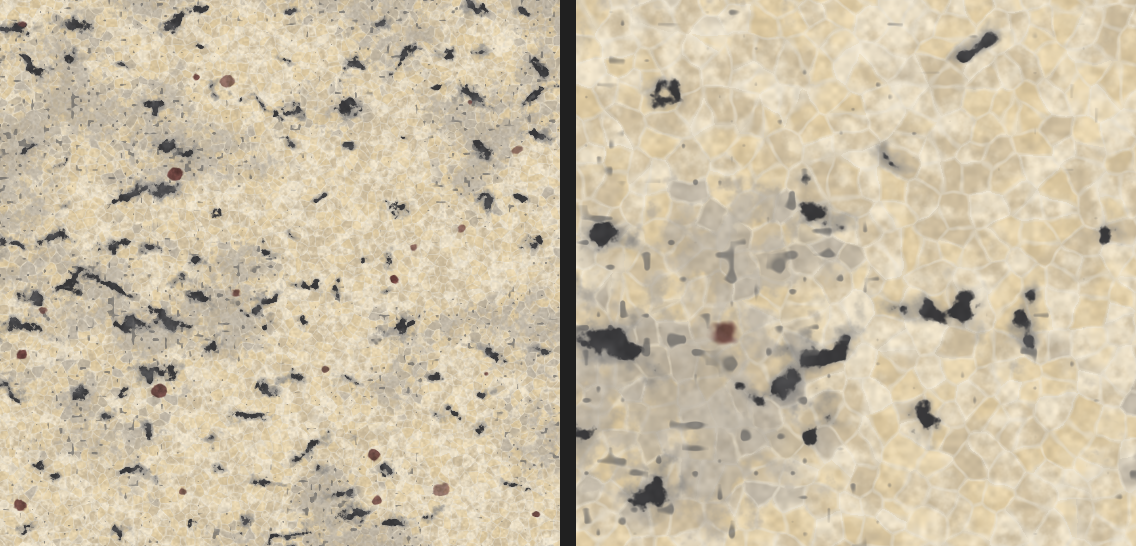
Left, the full canvas; right, a detail of the centre.
This texture is drawn by a Shadertoy shader. Its source:

```glsl
// Polished cream granite with grey quartz, ragged black mica flakes and small garnets.
#define GRAIN_FREQ 62.0
#define FLAKE_CELL 0.085
#define FLAKE_CHANCE 0.74
#define GARNET_CELL 0.13
#define GARNET_CHANCE 0.42
#define CREAM vec3(0.925, 0.880, 0.785)
#define TAN vec3(0.800, 0.735, 0.615)
#define HONEY vec3(0.885, 0.795, 0.610)
#define QUARTZ vec3(0.665, 0.635, 0.590)
#define SMOKE vec3(0.510, 0.505, 0.500)
#define MICA vec3(0.190, 0.190, 0.200)
#define GARNET vec3(0.390, 0.235, 0.220)

vec2 hash2(vec2 p) {
    vec3 q = fract(p.xyx * vec3(0.1031, 0.1030, 0.0973));
    q += dot(q, q.yzx + 33.33);
    return fract((q.xx + q.yz) * q.zy);
}

float noise(vec2 p) {
    vec2 i = floor(p), f = fract(p);
    f = f * f * (3.0 - 2.0 * f);
    float low = mix(hash2(i).x, hash2(i + vec2(1, 0)).x, f.x);
    float high = mix(hash2(i + vec2(0, 1)).x, hash2(i + vec2(1, 1)).x, f.x);
    return mix(low, high, f.y);
}

float fbm(vec2 p) {
    float sum = 0.0, amp = 0.533;
    for (int i = 0; i < 4; i++) {
        sum += amp * noise(p);
        p = mat2(1.6, 1.2, -1.2, 1.6) * p + 17.3;
        amp *= 0.5;
    }
    return sum;
}

// Crystal cells: xy = random values of the nearest grain, z = gap to the next one
vec3 grains(vec2 p) {
    vec2 cell = floor(p), id = cell;
    float nearest = 9.0, second = 9.0;
    for (int y = -1; y <= 1; y++)
    for (int x = -1; x <= 1; x++) {
        vec2 c = cell + vec2(x, y);
        float d = length(c + hash2(c + 40.0) - p);
        if (d < nearest) { second = nearest; nearest = d; id = c; }
        else second = min(second, d);
    }
    return vec3(hash2(id + 211.0), second - nearest);
}

// Scattered slanted ellipses: 1 at a flake's centre, 0 on its rim, negative outside
float flakes(vec2 p) {
    vec2 cell = floor(p / FLAKE_CELL);
    float field = -3.0;
    for (int y = -1; y <= 1; y++)
    for (int x = -1; x <= 1; x++) {
        vec2 c = cell + vec2(x, y);
        vec2 shape = hash2(c + 71.0), kind = hash2(c + 133.0);
        if (kind.x > FLAKE_CHANCE) continue;
        vec2 q = p - (c + 0.15 + 0.7 * hash2(c + 9.0)) * FLAKE_CELL;
        float angle = mix(-0.45, 0.65, kind.y);
        float s = sin(angle), k = cos(angle);
        q = vec2(k * q.x + s * q.y, k * q.y - s * q.x);
        vec2 radii = vec2(mix(0.010, 0.040, shape.x * shape.x), mix(0.006, 0.012, shape.y));
        field = max(field, 1.0 - length(q / radii));
    }
    return field;
}

// Roundish garnets: x = coverage, y = strength of colour
vec2 garnets(vec2 p, float rough) {
    vec2 cell = floor(p / GARNET_CELL), result = vec2(0.0);
    for (int y = -1; y <= 1; y++)
    for (int x = -1; x <= 1; x++) {
        vec2 c = cell + vec2(x, y);
        vec2 kind = hash2(c + 307.0);
        if (kind.x > GARNET_CHANCE) continue;
        vec2 q = p - (c + 0.15 + 0.7 * hash2(c + 401.0)) * GARNET_CELL;
        float radius = mix(0.005, 0.015, kind.y * kind.y);
        float d = length(q * vec2(0.9, 1.1)) - radius + (rough - 0.5) * 0.016;
        float cover = 1.0 - smoothstep(-0.002, 0.002, d);
        if (cover > result.x) result = vec2(cover, mix(0.6, 1.0, hash2(c + 511.0).x));
    }
    return result;
}

void mainImage(out vec4 fragColor, in vec2 fragCoord) {
    vec2 uv = fragCoord / iResolution.y;
    float broad = fbm(uv * vec2(7.0, 10.0) + 3.0);
    float medium = fbm(uv * 42.0 + 60.0);
    float fine = fbm(uv * 95.0 + 120.0);
    vec2 warp = vec2(fbm(uv * 28.0 + 200.0), fbm(uv * 28.0 + 260.0)) - 0.5;

    // Feldspar grains with pale seams
    vec3 grain = grains((uv + warp * 0.016) * GRAIN_FREQ);
    float tone = 0.55 + (grain.x - 0.5) * 0.55 + (fine - 0.5) * 1.5 + (medium - 0.5) * 0.9;
    vec3 col = mix(TAN, CREAM, smoothstep(0.05, 0.95, tone));
    col = mix(col, HONEY, 0.55 * smoothstep(0.50, 0.80, grain.y + (medium - 0.5) * 0.8));
    float seam = 1.0 - smoothstep(0.02, 0.22, grain.z);
    col = mix(col, vec3(0.905, 0.885, 0.835), 0.45 * seam);

    // Translucent quartz, in single grains and cloudy patches
    float quartz = smoothstep(0.76, 0.96, grain.x + (broad - 0.5) * 1.3) * (1.0 - 0.6 * seam);
    float cloud = smoothstep(0.53, 0.72, broad + (fine - 0.5) * 0.55);
    col = mix(col, QUARTZ, max(0.65 * quartz, 0.60 * cloud));

    // Mica flakes: a smoky halo around a ragged dark core
    float flake = flakes(uv + warp * 0.045) + (broad - 0.5) * 1.2;
    float halo = smoothstep(-0.75, 0.55, flake + (medium - 0.5) * 1.6 + (fine - 0.5) * 1.8);
    float core = smoothstep(0.12, 0.52, flake + (fine - 0.5) * 2.4);
    col = mix(col, SMOKE, 0.72 * halo);
    col = mix(col, MICA + 0.35 * max(medium - 0.45, 0.0), 0.93 * core);

    // Loose dark specks
    float speck = smoothstep(0.86, 0.97, noise(uv * 135.0 + 310.0) + (broad - 0.5) * 0.35);
    col = mix(col, SMOKE * 0.75, 0.65 * speck);

    // Garnets, mottled inside
    vec2 garnet = garnets(uv + warp * 0.012, medium);
    col = mix(col, GARNET * (0.6 + 0.8 * fine), garnet.x * garnet.y);

    // Crystalline sparkle
    col *= 1.0 + (noise(uv * 260.0 + 400.0) - 0.5) * 0.10;
    fragColor = vec4(clamp(col, 0.0, 1.0), 1.0);
}
```
